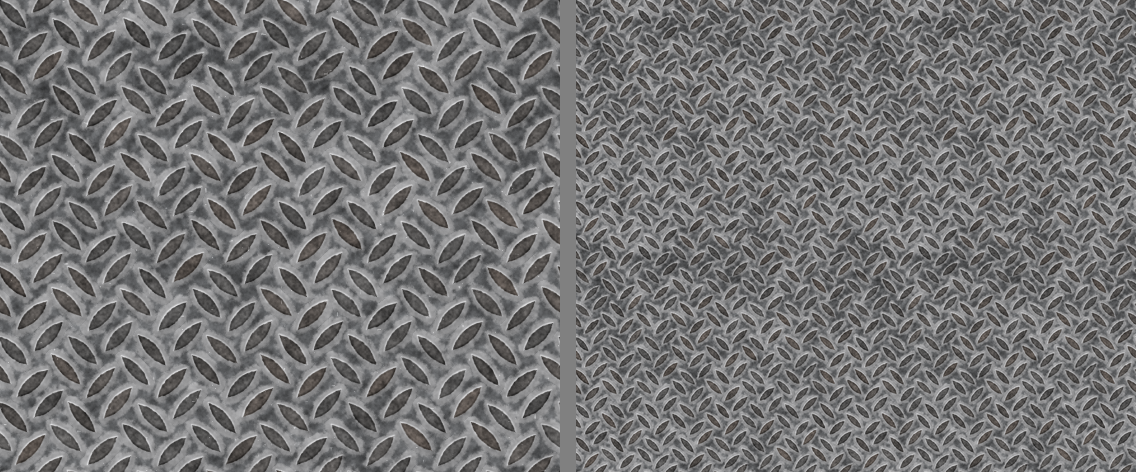
Left, the tile; right, the same tile 2 across and 2 down.
Reproduce this texture procedurally as a WebGL 2 fragment shader.

```glsl
#version 300 es
precision highp float;
// Worn steel tread plate: paired raised lozenges leaning alternately left and right.
uniform vec2 u_resolution;
out vec4 fragColor;

float hash(vec2 p) {
  vec3 q = fract(p.xyx * 0.1031);
  q += dot(q, q.yzx + 33.33);
  return fract((q.x + q.y) * q.z);
}

// Value noise that wraps after a whole period
float noise(vec2 p, vec2 period) {
  vec2 i = floor(p), f = fract(p);
  f = f * f * (3.0 - 2.0 * f);
  vec2 a = mod(i, period), b = mod(i + 1.0, period);
  return mix(mix(hash(a), hash(vec2(b.x, a.y)), f.x),
             mix(hash(vec2(a.x, b.y)), hash(b), f.x), f.y);
}

float fbm(vec2 uv, vec2 period) {
  float sum = 0.0, weight = 0.5;
  for (int i = 0; i < 4; i++) {
    sum += weight * noise(uv * period, period);
    period *= 2.0;
    weight *= 0.55;
  }
  return sum / 1.01;
}

// Lens with pointed ends along y: xy is the outward direction, z the distance
vec3 lens(vec2 p, float halfLength, float halfWidth) {
  float radius = (halfLength * halfLength + halfWidth * halfWidth) / (2.0 * halfWidth);
  float offset = radius - halfWidth;
  vec2 a = abs(p);
  bool tip = (a.y - halfLength) * offset > a.x * halfLength;
  vec2 v = tip ? a - vec2(0.0, halfLength) : a + vec2(offset, 0.0);
  float len = max(length(v), 1e-4);
  return vec3(v / len * sign(p), tip ? len : len - radius);
}

float band(float d, float centre, float width) {
  float t = (d - centre) / width;
  return exp(-t * t);
}

void main() {
  vec2 uv = gl_FragCoord.xy / u_resolution;
  vec2 grid = vec2(8, 7), p = uv * grid;
  float pixel = grid.x / u_resolution.x;

  // Wear at several scales, plus brushed smears along the diagonals
  float broad = fbm(uv, vec2(7, 6)) - 0.5;
  float mottle = fbm(uv, vec2(38, 32)) - 0.5;
  float fine = fbm(uv + 0.37, vec2(110, 93)) - 0.5;
  float grain = noise(uv * vec2(256, 216), vec2(256, 216)) - 0.5;
  vec2 smear = vec2(30.0 * (uv.x + uv.y), 90.0 * (uv.y - uv.x));
  float streak = noise(smear, vec2(30, 90)) - 0.5;

  // Nearest of the four lozenges in a cell, each slightly displaced and turned
  float dist = 1.0, tone = 0.0, rust = 0.0;
  vec2 normal = vec2(0.0);
  for (int k = 0; k < 4; k++) {
    float lean = k < 2 ? 1.0 : -1.0;
    float side = float(k % 2) * 2.0 - 1.0;
    vec2 centre = k < 2 ? vec2(0.568, 0.166) : vec2(0.063, 0.658);
    vec2 o = p - centre - side * vec2(0.117, -0.149 * lean);
    vec2 cell = floor(o + 0.5), id = mod(cell, grid) + float(k) * 17.0;
    vec3 vary = vec3(hash(id), hash(id + 71.0), hash(id + 139.0)) - 0.5;
    vec2 q = (o - cell) * vec2(1.0, 0.964) - 0.03 * vary.xy;
    float angle = lean * 0.785 + 0.13 * vary.z;
    vec2 along = vec2(cos(angle), sin(angle)), across = vec2(along.y, -along.x);
    vec3 shape = lens(vec2(dot(q, across), dot(q, along)),
                      0.285 + 0.02 * vary.y, 0.085 + 0.012 * vary.x);
    if (shape.z < dist) {
      dist = shape.z;
      normal = shape.x * across + shape.y * along;
      tone = vary.z;
      rust = vary.y + 0.5;
    }
  }
  float light = dot(normal, vec2(-0.35, 0.94));
  float edge = dist + 0.016 * fine + 0.006 * grain;

  // Dark, smeared floor between the lozenges
  float floorTone = 0.375 + 0.22 * mottle + 0.2 * fine + 0.09 * streak + 0.12 * broad;
  vec3 color = floorTone * vec3(0.985, 1.0, 1.02);

  // Polished flank with a ragged outer limit
  float reach = 0.083 + 0.13 * mottle + 0.06 * fine + 0.05 * broad;
  float flank = 1.0 - smoothstep(reach - 0.035, reach + 0.03, dist);
  float flankTone = 0.555 + 0.035 * light + 0.18 * mottle + 0.14 * fine + 0.1 * broad;
  color = mix(color, flankTone * vec3(1.0, 1.0, 1.008), flank);

  // Bright rim, strongest where it faces up
  color += band(edge, 0.012, 0.013) * (0.09 + 0.09 * light + 0.12 * fine);

  // Dull, gritty and faintly rusty top face
  float faceTone = 0.325 + 0.05 * tone + 0.22 * fine + 0.12 * mottle + 0.06 * grain;
  faceTone -= band(edge, -0.014, 0.013) * (0.07 - 0.03 * light);
  vec3 face = faceTone * mix(vec3(1.0, 0.99, 0.985), vec3(1.08, 0.99, 0.93), rust * rust);
  float blend = max(0.006, 0.7 * pixel);
  color = mix(color, face, 1.0 - smoothstep(-blend, blend, edge));

  // Grain and sparse bright nicks
  color += 0.045 * grain;
  float nick = noise(uv * vec2(170, 144) + 0.5, vec2(170, 144));
  color += 0.2 * smoothstep(0.9, 1.0, nick) * smoothstep(0.02, 0.16, mottle + 0.5 * streak);
  fragColor = vec4(clamp(color, 0.0, 1.0), 1.0);
}
```
